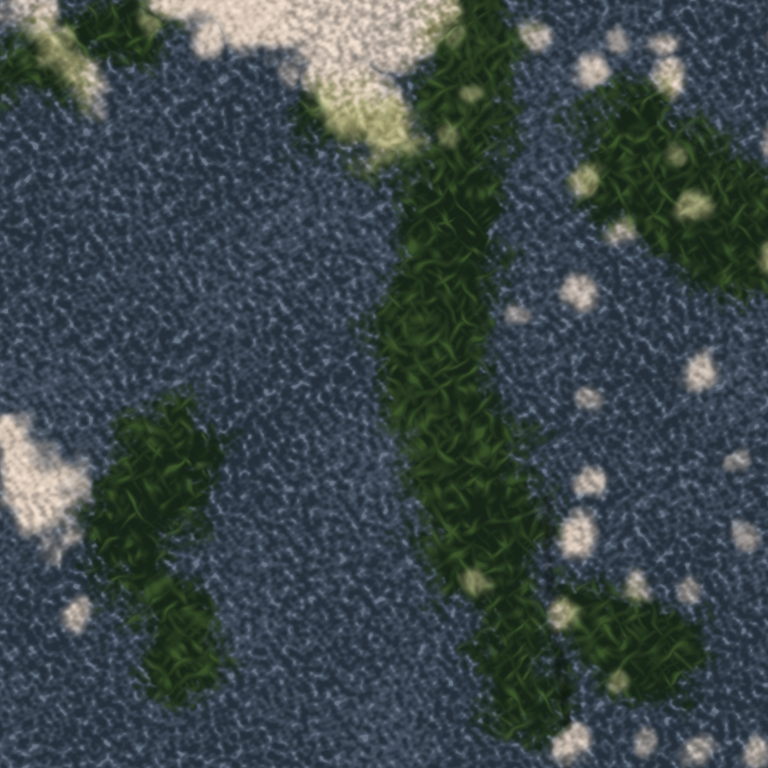
A WebGL 2 fragment shader for this texture:

```glsl
#version 300 es
precision highp float;
// Shaded blue-grey gravel overgrown by ragged grass and dappled with sunlight.
// Ground and light masks are noise-warped capsules plus scattered soft discs;
// stretched gradient noise supplies the stone grains and the grass blades.

uniform vec2 u_resolution;
out vec4 fragColor;

vec2 hash2(vec2 cell) {
    uvec2 h = uvec2(ivec2(cell) + 4096) * uvec2(1597u, 3812u);
    uint n = (h.x ^ h.y) * 2654435u + h.x * 7919u;
    n = (n ^ (n >> 15u)) * 73244475u;
    n = (n ^ (n >> 13u)) * 26699u;
    n ^= n >> 16u;
    return vec2(n & 1023u, (n >> 10u) & 1023u) / 1023.0;
}

float cornerSlope(vec2 cell, vec2 offset) {
    float angle = 6.2832 * hash2(cell).x;
    return dot(vec2(cos(angle), sin(angle)), offset);
}

float gradientNoise(vec2 p) {
    vec2 i = floor(p), f = p - i;
    vec2 w = f * f * f * (f * (f * 6.0 - 15.0) + 10.0);
    vec2 e = vec2(1.0, 0.0);
    float low = mix(cornerSlope(i, f), cornerSlope(i + e, f - e), w.x);
    float high = mix(cornerSlope(i + e.yx, f - e.yx), cornerSlope(i + 1.0, f - 1.0), w.x);
    return mix(low, high, w.y);
}

float fbm(vec2 p) {
    float sum = 0.0, gain = 1.0;
    for (int k = 0; k < 3; k++) {
        sum += gain * gradientNoise(p);
        p = p * 2.1 + 17.3;
        gain *= 0.55;
    }
    return sum;
}

// Noise drawn out along one direction
float streaks(vec2 p, float angle, float frequency, float stretch) {
    float c = cos(angle), s = sin(angle);
    vec2 q = vec2(c * p.x + s * p.y, c * p.y - s * p.x);
    return gradientNoise(q * frequency * vec2(1.0 / stretch, 1.0));
}

float capsule(vec2 p, vec2 a, vec2 b, float radius) {
    vec2 d = b - a;
    float t = clamp(dot(p - a, d) / dot(d, d), 0.0, 1.0);
    return length(p - a - t * d) - radius;
}

float grassDistance(vec2 p) {
    float d = capsule(p, vec2(0.62, 1.0), vec2(0.59, 0.74), 0.06);
    d = min(d, capsule(p, vec2(0.59, 0.74), vec2(0.56, 0.52), 0.075));
    d = min(d, capsule(p, vec2(0.57, 0.50), vec2(0.64, 0.28), 0.08));
    d = min(d, capsule(p, vec2(0.64, 0.28), vec2(0.68, 0.09), 0.05));
    d = min(d, capsule(p, vec2(0.83, 0.79), vec2(0.96, 0.70), 0.09));
    d = min(d, capsule(p, vec2(0.79, 0.18), vec2(0.86, 0.15), 0.06));
    d = min(d, capsule(p, vec2(0.22, 0.43), vec2(0.17, 0.31), 0.06));
    d = min(d, capsule(p, vec2(0.17, 0.31), vec2(0.24, 0.14), 0.05));
    d = min(d, capsule(p, vec2(0.43, 0.85), vec2(0.51, 0.81), 0.045));
    return min(d, capsule(p, vec2(0.02, 0.90), vec2(0.17, 0.97), 0.04));
}

float sunDistance(vec2 p) {
    float d = capsule(p, vec2(0.26, 1.03), vec2(0.51, 0.98), 0.075);
    d = min(d, capsule(p, vec2(0.44, 0.92), vec2(0.49, 0.83), 0.045));
    d = min(d, capsule(p, vec2(0.03, 0.42), vec2(0.06, 0.34), 0.04));
    return min(d, capsule(p, vec2(0.02, 0.99), vec2(0.12, 0.89), 0.018));
}

// Chance of a light spot: right side, top edge and lower left corner
float spotChance(vec2 p) {
    float right = 0.42 * smoothstep(0.50, 0.74, p.x);
    float top = 0.5 * smoothstep(0.78, 0.95, p.y);
    float left = 0.6 * (1.0 - smoothstep(0.08, 0.16, p.x)) * (1.0 - smoothstep(0.38, 0.5, p.y));
    return max(max(right, top), left);
}

float lightSpots(vec2 p, float cells) {
    vec2 home = floor(p * cells);
    float light = 0.0;
    for (int y = -1; y <= 1; y++)
    for (int x = -1; x <= 1; x++) {
        vec2 cell = home + vec2(x, y);
        vec2 center = cell + 0.15 + 0.7 * hash2(cell + 31.0);
        vec2 trait = hash2(cell + 97.0);
        float radius = mix(0.28, 0.5, trait.y);
        float disc = 1.0 - smoothstep(0.3 * radius, radius, length(p * cells - center));
        float present = step(trait.x, spotChance(center / cells));
        light = max(light, present * disc * mix(0.45, 0.95, trait.y));
    }
    return light;
}

void main() {
    vec2 p = gl_FragCoord.xy / min(u_resolution.x, u_resolution.y);
    vec2 ragged = vec2(fbm(p * 13.0), fbm(p * 13.0 + 50.0));
    float broad = fbm(p * 5.0 + 9.0);

    // Gravel: blurred flecks leaning down to the right
    float grain = streaks(p, -0.9, 105.0, 1.5) + 0.5 * streaks(p, 0.5, 165.0, 1.3);
    vec3 gravel = mix(vec3(0.145, 0.19, 0.235), vec3(0.275, 0.325, 0.39), smoothstep(-0.45, 0.5, grain + 0.25 * broad));
    gravel += vec3(0.13, 0.135, 0.14) * smoothstep(0.22, 0.65, grain);

    // Grass: two crossing blade directions
    float blades = max(streaks(p + 0.012 * ragged, 0.7, 95.0, 2.6), streaks(p - 0.012 * ragged, 2.2, 95.0, 2.6));
    vec3 grass = mix(vec3(0.085, 0.145, 0.09), vec3(0.17, 0.255, 0.135), smoothstep(-0.2, 0.5, blades + 0.3 * broad));
    grass += vec3(0.06, 0.085, 0.03) * smoothstep(0.25, 0.6, blades);

    float edge = grassDistance(p + 0.045 * ragged) + 0.025 * grain;
    float cover = 1.0 - smoothstep(-0.025, 0.025, edge);
    vec3 shade = mix(gravel, grass, cover);
    float seam = capsule(p + 0.008 * ragged, vec2(0.71, 0.35), vec2(0.74, 0.0), 0.0);
    shade *= 1.0 - 0.3 * (1.0 - smoothstep(0.002, 0.009, seam));

    // Sunlight through leaves, with soft penumbrae
    float patches = 1.0 - smoothstep(-0.025, 0.02, sunDistance(p + 0.04 * ragged));
    float light = max(patches, lightSpots(p + 0.016 * ragged, 14.0));
    light *= clamp(0.95 + 0.25 * grain + 0.2 * broad, 0.0, 1.0);
    vec3 sunlitGravel = vec3(0.85, 0.785, 0.725) + 0.16 * grain;
    vec3 sunlitGrass = vec3(0.60, 0.60, 0.39) + 0.35 * blades;
    vec3 sunlit = mix(sunlitGravel, sunlitGrass, 0.8 * cover);
    fragColor = vec4(clamp(mix(shade, sunlit, light), 0.0, 1.0), 1.0);
}
```
